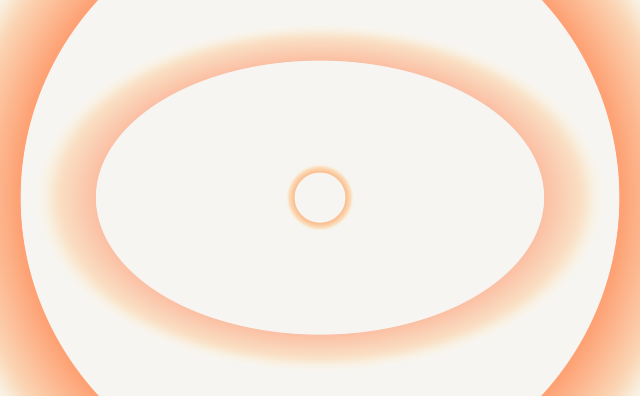
A Shadertoy shader for this background:

```glsl
// Three nested ellipses on pale paper, each with a crisp inner rim
// and a warm halo that fades outward through cream.
// Each halo is a ramp over the ellipse's own normalised radius.

// Lengths are in canvas heights, measured from the canvas centre.
const vec2 CENTER = vec2(0.0, 0.001);
const vec2 OUTER_RADII = vec2(0.756, 0.743);
const vec2 MIDDLE_RADII = vec2(0.566, 0.346);
const vec2 INNER_RADII = vec2(0.0643, 0.0633);

// Halo widths, as a fraction of each ellipse's radius
const float OUTER_SPREAD = 0.32;
const float MIDDLE_SPREAD = 0.28;
const float INNER_SPREAD = 0.36;

const vec3 PAPER = vec3(0.970, 0.962, 0.948);
const vec3 CREAM = vec3(0.978, 0.920, 0.815);
const vec3 CORAL = vec3(0.995, 0.625, 0.445);
const vec3 PEACH = vec3(0.984, 0.750, 0.640);
const vec3 APRICOT = vec3(0.990, 0.730, 0.540);

const float CREAM_STOP = 0.8;  // where the ramp reaches cream
const float FADE_START = 0.55; // where the halo begins to dissolve

// Lays one halo over the base colour, outside the ellipse only
vec3 addHalo(vec3 base, vec2 p, vec2 radii, float spread, vec3 tint) {
    float radius = length(p / radii);
    float t = (radius - 1.0) / spread;
    float edge = max(fwidth(radius), 1e-5);
    float rim = smoothstep(-0.5 * edge, 0.5 * edge, radius - 1.0);
    float fade = 1.0 - smoothstep(FADE_START, 1.0, t);
    vec3 glow = mix(tint, CREAM, clamp(t / CREAM_STOP, 0.0, 1.0));
    return mix(base, glow, rim * fade);
}

void mainImage(out vec4 fragColor, in vec2 fragCoord) {
    vec2 p = (fragCoord - 0.5 * iResolution.xy) / iResolution.y - CENTER;

    vec3 color = PAPER;
    color = addHalo(color, p, OUTER_RADII, OUTER_SPREAD, CORAL);
    color = addHalo(color, p, MIDDLE_RADII, MIDDLE_SPREAD, PEACH);
    color = addHalo(color, p, INNER_RADII, INNER_SPREAD, APRICOT);

    fragColor = vec4(color, 1.0);
}
```
